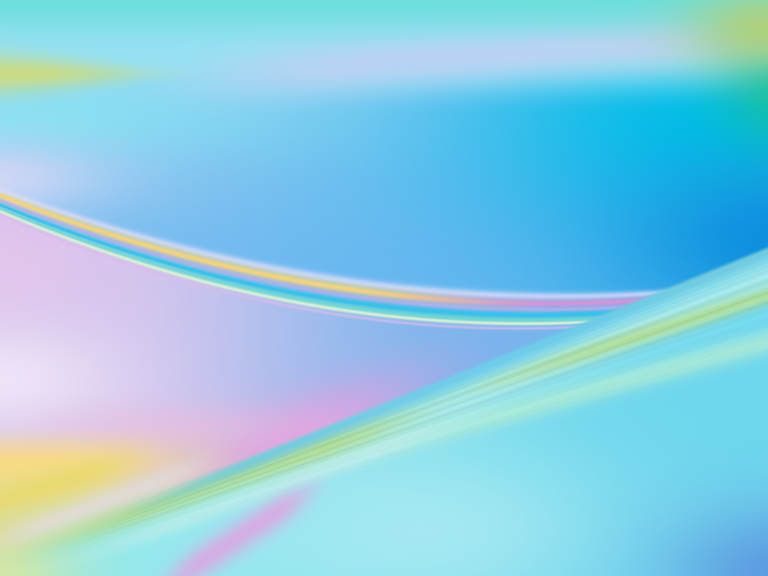
Write a WebGL 1 fragment shader that draws this background.

```glsl
precision highp float;
// Soft pastel sky crossed by a rainbow arc and a diagonal fan of light.

uniform vec2 u_resolution;

float hash(float n) {
  n = fract(n * 0.1031);
  n *= n + 33.33;
  return fract(n * (n + n));
}

float noise(float x) {
  float f = fract(x);
  return mix(hash(floor(x)), hash(floor(x) + 1.0), f * f * (3.0 - 2.0 * f));
}

float band(float x, float center, float width) {
  float d = (x - center) / width;
  return exp(-d * d);
}

float glow(vec2 p, vec2 center, vec2 radius) {
  vec2 d = (p - center) / radius;
  return exp(-dot(d, d));
}

// Soft line from a to b, fading in and out along its length
float streak(vec2 p, vec2 a, vec2 b, float width) {
  float t = (p.x - a.x) / (b.x - a.x);
  float fade = smoothstep(-0.1, 0.3, t) * (1.0 - smoothstep(0.75, 1.15, t));
  return band(p.y, mix(a.y, b.y, t), width) * fade;
}

vec3 upperSky(vec2 p) {
  vec3 c = mix(vec3(0.49, 0.75, 0.94), vec3(0.29, 0.73, 0.93), smoothstep(0.2, 0.85, p.x));
  c = mix(c, vec3(0.41, 0.71, 0.94), 0.7 * glow(p, vec2(0.5, 0.5), vec2(0.35, 0.13)));
  c = mix(c, vec3(0.53, 0.88, 0.95), glow(p, vec2(0.0, 0.8), vec2(0.42, 0.09)));
  c = mix(c, vec3(0.0, 0.76, 0.91), glow(p, vec2(0.95, 0.79), vec2(0.28, 0.17)));
  c = mix(c, vec3(0.04, 0.55, 0.87), 0.95 * glow(p, vec2(1.03, 0.58), vec2(0.23, 0.16)));
  c = mix(c, vec3(0.81, 0.84, 0.96), glow(p, vec2(-0.02, 0.69), vec2(0.17, 0.07)));
  // Pale haze and teal along the top
  c = mix(c, vec3(0.58, 0.88, 0.95), smoothstep(0.78, 0.89, p.y - 0.03 * p.x));
  c = mix(c, vec3(0.75, 0.82, 0.95), 0.85 * streak(p, vec2(0.22, 0.86), vec2(1.05, 0.95), 0.045));
  c = mix(c, vec3(0.42, 0.87, 0.86), smoothstep(0.91, 1.01, p.y));
  float taper = 0.004 + 0.03 * max(0.0, 1.0 - p.x / 0.28);
  c = mix(c, vec3(0.79, 0.86, 0.52), band(p.y, 0.872, taper) * (1.0 - smoothstep(0.03, 0.27, p.x)));
  // Green corner
  c = mix(c, vec3(0.08, 0.75, 0.62), 0.9 * glow(p, vec2(1.02, 0.84), vec2(0.075, 0.09)));
  return mix(c, vec3(0.68, 0.82, 0.49), glow(p, vec2(1.0, 0.95), vec2(0.1, 0.07)));
}

vec3 lowerSky(vec2 p, float aboveEdge) {
  vec3 c = mix(vec3(0.82, 0.77, 0.93), vec3(0.45, 0.71, 0.93), smoothstep(0.14, 0.66, p.x));
  c = mix(c, vec3(0.9, 0.77, 0.92), 0.8 * glow(p, vec2(0.0, 0.54), vec2(0.14, 0.12)));
  c = mix(c, vec3(0.93, 0.89, 0.97), glow(p, vec2(0.0, 0.34), vec2(0.16, 0.1)));
  c = mix(c, vec3(0.88, 0.63, 0.88), 0.9 * band(aboveEdge, 0.0, 0.075) * band(p.x, 0.38, 0.18));
  c = mix(c, vec3(0.93, 0.74, 0.86), 0.6 * glow(p, vec2(0.22, 0.26), vec2(0.16, 0.04)));
  // Golden light at the left
  float gold = (1.0 - smoothstep(0.19, 0.27, p.y)) * (1.0 - smoothstep(0.06, 0.38, p.x));
  c = mix(c, mix(vec3(0.86, 0.87, 0.6), vec3(0.99, 0.86, 0.5), smoothstep(0.1, 0.23, p.y)), gold);
  c = mix(c, vec3(0.91, 0.85, 0.42), 0.8 * streak(p, vec2(-0.1, 0.09), vec2(0.17, 0.2), 0.025));
  return mix(c, vec3(0.88, 0.86, 0.87), 0.8 * streak(p, vec2(-0.02, 0.05), vec2(0.27, 0.195), 0.022));
}

vec3 addArc(vec3 c, vec2 p, float s) {
  vec3 warm = mix(vec3(0.95, 0.83, 0.48), vec3(0.82, 0.59, 0.85), smoothstep(0.45, 0.72, p.x));
  c = mix(c, vec3(0.83, 0.86, 0.98), 0.85 * band(s, 0.0, 0.14));
  c = mix(c, warm, band(s, 0.24, 0.15));
  c = mix(c, vec3(0.71, 0.69, 0.92), 0.9 * band(s, 0.45, 0.09));
  c = mix(c, vec3(0.2, 0.76, 0.92), band(s, 0.64, 0.11));
  c = mix(c, vec3(0.4, 0.86, 0.81), 0.9 * band(s, 0.8, 0.08));
  c = mix(c, vec3(0.84, 0.95, 0.82), band(s, 0.92, 0.06));
  return mix(c, vec3(0.85, 0.73, 0.93), 0.75 * band(s, 1.08, 0.05));
}

vec3 lightFan(vec2 p, float depth) {
  vec3 c = mix(vec3(0.57, 0.91, 0.93), vec3(0.43, 0.84, 0.93), smoothstep(0.2, 0.85, p.x));
  c = mix(c, vec3(0.68, 0.92, 0.95), 0.8 * glow(p, vec2(0.56, 0.08), vec2(0.25, 0.16)));
  c = mix(c, vec3(0.36, 0.6, 0.88), glow(p, vec2(1.03, 0.0), vec2(0.16, 0.12)));
  c = mix(c, vec3(0.85, 0.91, 0.63), 0.9 * glow(p, vec2(0.0, 0.0), vec2(0.1, 0.08)));
  // Pink flare below the crossing rays
  c = mix(c, vec3(0.86, 0.66, 0.89), 0.9 * streak(p, vec2(0.2, -0.03), vec2(0.41, 0.155), 0.032));
  // Broad rays
  c = mix(c, vec3(0.67, 0.91, 0.92), 0.85 * streak(p, vec2(0.35, 0.17), vec2(1.3, 0.68), 0.038));
  c = mix(c, vec3(0.68, 0.92, 0.84), 0.85 * streak(p, vec2(0.38, 0.18), vec2(1.35, 0.535), 0.022));
  c = mix(c, vec3(0.69, 0.86, 0.56), 0.85 * streak(p, vec2(0.58, 0.31), vec2(1.35, 0.635), 0.016));
  c = mix(c, vec3(0.7, 0.86, 0.56), 0.95 * streak(p, vec2(0.03, 0.045), vec2(0.54, 0.28), 0.026));
  c = mix(c, vec3(0.76, 0.93, 0.92), 0.7 * streak(p, vec2(0.1, 0.03), vec2(0.6, 0.27), 0.016));
  c = mix(c, vec3(0.6, 0.88, 0.72), 0.7 * streak(p, vec2(0.75, 0.435), vec2(1.35, 0.75), 0.014));
  // Fine filaments and the blue rim
  float f = depth / (0.05 + 0.2 * p.x);
  float filament = noise(f * 26.0) + 0.5 * noise(f * 61.0) - 0.75;
  c += 0.06 * filament * (1.0 - smoothstep(0.5, 0.8, f)) * smoothstep(0.0, 0.3, p.x);
  return mix(c, vec3(0.4, 0.77, 0.91), 0.75 * band(depth, 0.008, 0.016) * smoothstep(0.1, 0.35, p.x));
}

void main() {
  vec2 p = gl_FragCoord.xy / u_resolution;
  float arcTop = 0.485 + 0.347 * (p.x - 0.73) * (p.x - 0.73);
  float arcBottom = 0.434 + 0.424 * (p.x - 0.68) * (p.x - 0.68);
  float across = (arcTop - p.y) / (arcTop - arcBottom);
  float depth = 0.03 + 0.54 * p.x - p.y;

  vec3 color = mix(upperSky(p), lowerSky(p, -depth), smoothstep(0.2, 0.8, across));
  color = addArc(color, p, across);
  float softness = mix(0.035, 0.005, smoothstep(0.0, 0.35, p.x));
  color = mix(color, lightFan(p, depth), smoothstep(-softness, softness, depth));
  gl_FragColor = vec4(clamp(color, 0.0, 1.0), 1.0);
}
```
